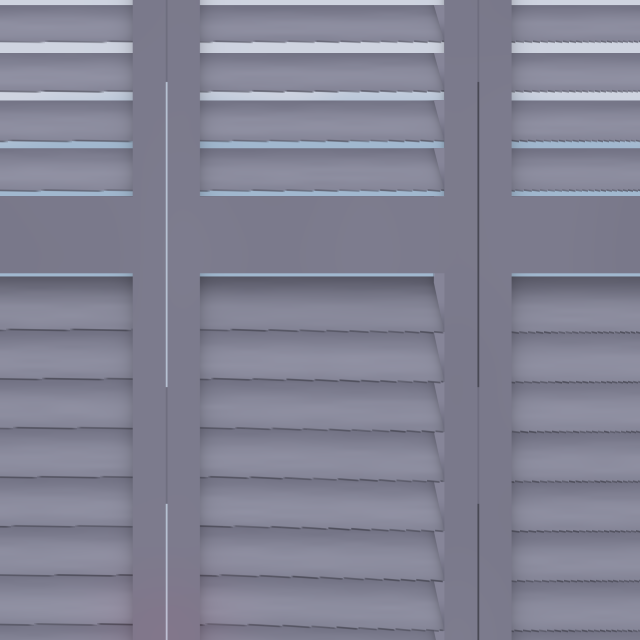
A Shadertoy shader for this pattern:

```glsl
// Grey louvred shutters: framed panels, open slats above a rail and closed slats below.

// Layout, in canvas units with y measured downward
const float PANEL_PITCH = 0.487;
const float FIRST_SEAM = 0.2604;
const float OPEN_LEFT = 0.052;
const float OPEN_RIGHT = 0.434;
const float REVEAL_WIDTH = 0.0165;
const float RAIL_TOP = 0.307;
const float RAIL_BOTTOM = 0.427;
const float RAIL_GAP = 0.005;
const float UPPER_START = 0.0078;
const float UPPER_PITCH = 0.0746;
const float UPPER_HEIGHT = 0.0575;
const float UPPER_CLOSING = 0.0029;
const float LOWER_START = 0.5156;
const float LOWER_PITCH = 0.0767;
const float LINE_HALF = 0.0013;
const float SEAM_HALF = 0.0014;

const vec3 FRAME = vec3(0.482, 0.478, 0.548);
const vec3 SLAT = vec3(0.555, 0.557, 0.628);
const vec3 SLAT_SHADE = vec3(0.445, 0.445, 0.515);
const vec3 DARK = vec3(0.31, 0.31, 0.36);
const vec3 SKY_WHITE = vec3(0.81, 0.83, 0.88);
const vec3 SKY_BLUE = vec3(0.63, 0.72, 0.81);

float hash(vec2 p) {
    return fract(sin(dot(p, vec2(127.1, 311.7))) * 43758.5453);
}

float noise(vec2 p) {
    vec2 i = floor(p), f = fract(p);
    f = f * f * (3.0 - 2.0 * f);
    return mix(mix(hash(i), hash(i + vec2(1, 0)), f.x),
               mix(hash(i + vec2(0, 1)), hash(i + vec2(1, 1)), f.x), f.y);
}

// Soft-edged 1 between a and b
float band(float v, float a, float b, float aa) {
    return smoothstep(a - aa, a + aa, v) * (1.0 - smoothstep(b - aa, b + aa, v));
}

// Broken shadow line; dashes get shorter toward the right
float dashedLine(float x, float dy, float row, float aa) {
    float phase = 10.0 * x + 30.0 * x * x * x * x + 7.0 * hash(vec2(row, 3.0));
    float f = fract(phase);
    float slant = (f - 0.5) * 0.0018;
    float dash = smoothstep(0.0, 0.08, f) * (1.0 - smoothstep(0.9, 1.0, f));
    float strength = 0.6 + 0.4 * hash(vec2(floor(phase), row));
    return band(dy - slant, -LINE_HALF, LINE_HALF, aa) * mix(0.3, 1.0, dash) * strength;
}

vec3 slatColor(float t, float row, float panel, vec2 p) {
    float light = smoothstep(-0.1, 0.6, t) * (1.0 - 0.35 * smoothstep(0.7, 1.05, t));
    vec3 c = mix(SLAT_SHADE, SLAT, light);
    c += 0.012 * (hash(vec2(row, panel)) - 0.5);
    return c + 0.014 * (noise(p * vec2(18.0, 140.0)) - 0.5);
}

// Angled slat end and the side of the frame seen behind it
vec3 addReveal(vec3 c, float x, float t, float panel, float aa) {
    if (panel < 0.0) return c;
    float edge = OPEN_RIGHT - REVEAL_WIDTH * (1.0 - clamp(t, 0.0, 1.0));
    vec3 side = mix(FRAME * 1.09, SLAT_SHADE * 0.95, smoothstep(0.3, 1.0, t));
    c *= 1.0 - 0.16 * exp(-abs(edge - x) / 0.007);
    return mix(c, side, smoothstep(edge - aa, edge + aa, x));
}

vec3 upperOpening(vec2 p, float x, float panel, float aa) {
    float row = floor((p.y - UPPER_START) / UPPER_PITCH);
    float dy = p.y - UPPER_START - row * UPPER_PITCH;
    float height = UPPER_HEIGHT + UPPER_CLOSING * row;
    float t = dy / height;
    float cloud = noise(p * vec2(9.0, 14.0) + 4.0);
    vec3 sky = mix(SKY_WHITE, SKY_BLUE, smoothstep(0.13, 0.24, p.y + 0.06 * (cloud - 0.5)));
    vec3 c = mix(sky, slatColor(t, row, panel, p), band(dy, 0.0, height, aa));
    c = mix(c, DARK, 0.75 * dashedLine(p.x, dy - height, row, aa));
    return addReveal(c, x, t, panel, aa);
}

vec3 lowerOpening(vec2 p, float x, float panel, float aa) {
    float drift = smoothstep(0.3, 0.75, p.x);
    float v = (p.y - LOWER_START - 0.004 * drift) / (LOWER_PITCH + 0.001 * drift);
    float row = floor(v), t = fract(v);
    if (row < -1.0) { row = -1.0; t = 0.0; }
    vec3 c = slatColor(t, row + 20.0, panel, p);
    c *= 1.0 - 0.24 * exp(-max(p.y - RAIL_BOTTOM - RAIL_GAP, 0.0) / 0.025);
    c = addReveal(c, x, t, panel, aa);
    float nearest = floor(v + 0.5);
    float inSlat = panel < 0.0 ? 1.0 : 1.0 - smoothstep(OPEN_RIGHT - 0.004, OPEN_RIGHT, x);
    float line = dashedLine(p.x, (v - nearest) * LOWER_PITCH, nearest + 30.0, aa);
    c = mix(c, DARK, line * inSlat * step(0.0, nearest));
    float gap = 1.0 - smoothstep(RAIL_GAP - aa, RAIL_GAP + aa, p.y - RAIL_BOTTOM);
    return mix(c, SKY_BLUE, gap * (1.0 - smoothstep(0.415, 0.42, x) * step(0.0, panel)));
}

void mainImage(out vec4 fragColor, in vec2 fragCoord) {
    vec2 p = fragCoord / iResolution.xy;
    p.y = 1.0 - p.y;
    float aa = 0.75 / iResolution.y;
    float panel = floor((p.x - FIRST_SEAM) / PANEL_PITCH);
    float x = p.x - FIRST_SEAM - panel * PANEL_PITCH;

    // Frame with faint mottling
    vec3 c = FRAME + 0.018 * (noise(p * vec2(7.0, 5.0)) - 0.5);

    // Slats, darkened beside the stiles
    vec3 inside = p.y < 0.37 ? upperOpening(p, x, panel, aa) : lowerOpening(p, x, panel, aa);
    float sideShade = exp(-max(x - OPEN_LEFT, 0.0) / 0.012);
    if (panel < 0.0) sideShade += exp(-max(OPEN_RIGHT - x, 0.0) / 0.012);
    inside *= 1.0 - 0.14 * sideShade;
    float opening = band(x, OPEN_LEFT, OPEN_RIGHT, aa) * (1.0 - band(p.y, RAIL_TOP, RAIL_BOTTOM, aa));
    c = mix(c, inside, opening);

    // Seams: light shows through the first, the next is dark, hinges close both
    float seamId = floor((p.x - FIRST_SEAM) / PANEL_PITCH + 0.5);
    float seamX = p.x - FIRST_SEAM - seamId * PANEL_PITCH;
    float seam = band(seamX, -SEAM_HALF, SEAM_HALF, aa);
    float clear = band(p.y, 0.128, 0.605, aa) + smoothstep(0.786, 0.788, p.y);
    vec3 seamColor = seamId < 0.5 ? mix(SKY_WHITE, SKY_BLUE, 0.4) : DARK * 0.85;
    c = mix(c, mix(DARK * 1.2, seamColor, clear), seam * mix(0.45, 0.9, clear));

    // Warm reflection near the foot of the first seam
    c += vec3(0.035, -0.005, 0.005) * exp(-dot(p - vec2(0.26, 1.0), p - vec2(0.26, 1.0)) / 0.012);
    fragColor = vec4(c, 1.0);
}
```
